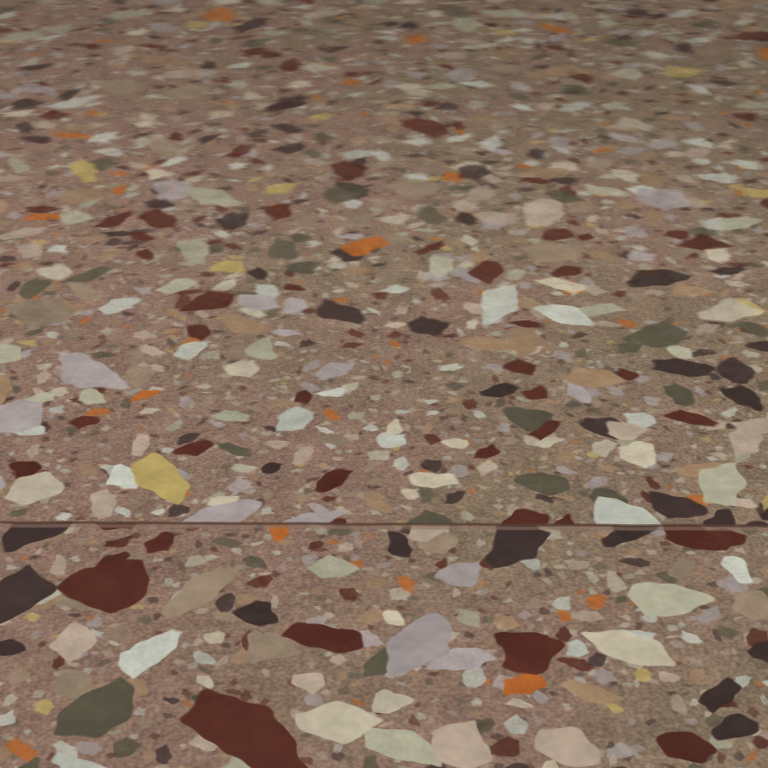
Give the GLSL for this texture, as a Shadertoy shader.

```glsl
// Terrazzo floor seen at a low angle: stone chips set in pinkish cement.
// The canvas is projected onto a floor plane, where four jittered grids of
// rounded polygons are laid from small to large; a thin seam divides two slabs.

const float TAU = 6.2831853;
const float HORIZON = 1.6;     // height of the vanishing line, in canvas units
const float DEPTH = 3.6;       // foreshortening of the floor
const vec3 CEMENT = vec3(0.525, 0.425, 0.370);
const vec3 CEMENT_OLIVE = vec3(0.500, 0.430, 0.355);
const vec3 SEAM_DARK = vec3(0.33, 0.24, 0.20);
const vec3 ORANGE = vec3(0.68, 0.38, 0.17);
const vec3 YELLOW = vec3(0.69, 0.61, 0.37);

const vec3 STONES[10] = vec3[10](
    vec3(0.73, 0.69, 0.60),    // cream
    vec3(0.72, 0.73, 0.68),    // white
    vec3(0.63, 0.59, 0.58),    // lilac grey
    vec3(0.65, 0.64, 0.55),    // sage
    vec3(0.67, 0.60, 0.53),    // shell
    vec3(0.56, 0.49, 0.41),    // taupe
    vec3(0.60, 0.49, 0.38),    // sand
    vec3(0.32, 0.17, 0.14),    // maroon
    vec3(0.24, 0.19, 0.18),    // brown black
    vec3(0.34, 0.32, 0.26));   // olive

vec3 hash3(vec2 p) {
    vec3 q = fract(p.xyx * vec3(0.1031, 0.1030, 0.0973));
    q += dot(q, q.yxz + 33.33);
    return fract((q.xxy + q.yzz) * q.zyx);
}

vec2 direction(float angle) {
    return vec2(cos(angle), sin(angle));
}

float cornerSlope(vec2 corner, vec2 offset) {
    return dot(direction(TAU * hash3(corner).x), offset);
}

float gradientNoise(vec2 p) {
    vec2 i = floor(p), f = fract(p);
    vec2 u = f * f * f * (f * (f * 6.0 - 15.0) + 10.0);
    vec2 e = vec2(1.0, 0.0);
    return mix(mix(cornerSlope(i, f), cornerSlope(i + e, f - e), u.x),
               mix(cornerSlope(i + e.yx, f - e.yx), cornerSlope(i + 1.0, f - 1.0), u.x), u.y);
}

float smoothMax(float a, float b, float k) {
    float h = max(k - abs(a - b), 0.0) / k;
    return max(a, b) + 0.25 * k * h * h;
}

// Signed distance to a stretched, irregular six-sided chip
float chipDistance(vec2 p, vec2 id, float radius) {
    vec3 r = hash3(id + 17.3);
    vec2 axis = direction(TAU * r.x);
    float stretch = mix(1.0, 1.5, r.y);
    p = vec2(dot(p, axis) / stretch, dot(p, vec2(-axis.y, axis.x)) * stretch);
    float d = -1.0;
    for (int i = 0; i < 6; i++) {
        vec3 side = hash3(id + 5.7 * float(i) + 41.0);
        float angle = (float(i) + 0.8 * (side.x - 0.5)) * TAU / 6.0;
        d = smoothMax(d, dot(p, direction(angle)) - radius * mix(0.6, 1.05, side.y), 0.05);
    }
    return d;
}

vec3 stoneColor(vec3 pick) {
    vec3 accent = mix(ORANGE, YELLOW, step(0.55, pick.x));
    vec3 stone = STONES[int(pick.x * 9.99)] * mix(0.92, 1.06, pick.y);
    return mix(stone, accent, step(0.945, pick.z));
}

// Lays one grid of chips over the ground colour
vec3 layChips(vec3 ground, vec2 floorPos, float cell, float fill, float blur, float strength, float seed) {
    vec2 p = floorPos / cell;
    vec2 ragged = vec2(gradientNoise(p * 4.0 + seed), gradientNoise(p * 4.0 + seed + 50.0));
    float mottle = gradientNoise(p * 3.0 + seed) + 0.6 * gradientNoise(p * 11.0);
    float soft = min(blur / cell, 0.35);
    float opacity = strength * min(1.0, 0.4 * cell / blur);
    vec2 base = floor(p);
    for (int k = 0; k < 9; k++) {
        vec2 id = base + vec2(k % 3 - 1, k / 3 - 1);
        vec3 r = hash3(id + seed);
        if (r.z > fill) continue;
        vec2 center = id + 0.5 + 0.55 * (r.xy - 0.5);
        float radius = mix(0.24, 0.48, hash3(id + seed + 9.1).x);
        float d = chipDistance(p + 0.07 * ragged - center, id + seed, radius);
        vec3 color = stoneColor(hash3(id + seed + 71.0)) * (1.0 + 0.10 * mottle);
        ground = mix(ground, color, opacity * smoothstep(soft, -soft, d));
    }
    return ground;
}

void mainImage(out vec4 fragColor, in vec2 fragCoord) {
    vec2 uv = fragCoord / iResolution.xy;

    // Floor projection and the footprint of the lens blur on it
    float s = 1.0 / (HORIZON - uv.y);
    vec2 floorPos = vec2((uv.x - 0.5) * HORIZON, DEPTH) * s + 20.0;
    float far = smoothstep(0.35, 1.0, uv.y);
    float blur = mix(0.0018, 0.0036, far) * 0.5 * (HORIZON * s + DEPTH * s * s);

    // The slab in front of the seam gets its own chips
    float seamOffset = uv.y - 0.320 + 0.005 * uv.x - 0.0015 * gradientNoise(vec2(uv.x * 14.0, 3.0));
    float slab = 130.0 * step(seamOffset, 0.0);

    // Cement with broad tints and fine grit
    float tint = gradientNoise(floorPos * 2.5) + 0.8 * (uv.x - 0.5);
    vec3 color = mix(CEMENT, CEMENT_OLIVE, smoothstep(-0.4, 0.6, tint));
    float grit = gradientNoise(floorPos * 150.0) + 0.7 * gradientNoise(floorPos * 65.0);
    color *= 1.0 + mix(0.20, 0.05, far) * grit + 0.12 * gradientNoise(floorPos * 14.0);

    // Chips, from crumbs to large stones
    float strength = mix(0.97, 0.68, far);
    color = layChips(color, floorPos, 0.021, 0.42, blur, 0.55 * strength, 11.0 + slab);
    color = layChips(color, floorPos, 0.046, 0.50, blur, 0.80 * strength, 23.0 + slab);
    color = layChips(color, floorPos, 0.092, 0.58, blur, strength, 37.0 + slab);
    color = layChips(color, floorPos, 0.160, 0.48, blur, strength, 59.0 + slab);

    // Seam: a dark groove with a worn cement lip below it
    color = mix(color, CEMENT, 0.6 * smoothstep(0.004, 0.001, abs(seamOffset + 0.004)));
    color = mix(color, SEAM_DARK, 0.8 * smoothstep(0.0030, 0.0006, abs(seamOffset)));

    // Light falls off towards the back
    color *= mix(1.02, 0.84, smoothstep(0.65, 1.05, uv.y + 0.08 * (uv.x - 0.5)));
    fragColor = vec4(color, 1.0);
}
```
